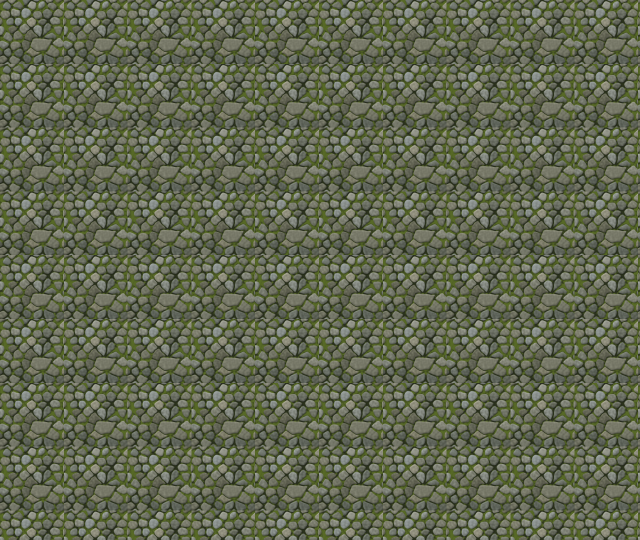
Write a Shadertoy shader that draws this texture.

```glsl
#define TILES 10.03              // repeats across the canvas
#define GRID vec2(5.6, 8.3)      // stones per tile
#define GAP 0.008                // half width of a joint, in tiles
#define ROUNDING 85.0            // higher gives sharper stone corners
#define SLAB vec2(0.64, 0.30)    // centre of the large stone
#define PEBBLE vec2(0.54, 0.91)  // centre of the palest stone
#define LIGHT vec2(-0.45, 0.89)
#define SAMPLES 2

const vec3 STONE_DARK = vec3(0.35, 0.36, 0.31);
const vec3 STONE_MID = vec3(0.46, 0.47, 0.42);
const vec3 STONE_PALE = vec3(0.57, 0.58, 0.55);
const vec3 MOSS_DARK = vec3(0.22, 0.26, 0.12);
const vec3 MOSS_LIGHT = vec3(0.34, 0.41, 0.15);
const vec3 JOINT = vec3(0.13, 0.15, 0.10);

// Slab outline: outward normal and offset of each side
const vec3 SLAB_SIDES[5] = vec3[5](
    vec3(0.05, 1.0, 0.10), vec3(-0.95, 0.30, 0.16), vec3(-0.6, -0.8, 0.13),
    vec3(0.1, -0.99, 0.11), vec3(0.9, -0.43, 0.14));

vec2 hash2(vec2 p) {
    vec3 q = fract(p.xyx * vec3(0.1031, 0.1030, 0.0973));
    q += dot(q, q.yzx + 33.33);
    return fract((q.xx + q.yz) * q.zy);
}

float gradientDot(vec2 cell, vec2 offset) {
    float angle = 6.2832 * hash2(cell + 57.0).x;
    return dot(vec2(cos(angle), sin(angle)), offset);
}

float noise(vec2 p) {
    vec2 i = floor(p), f = p - i, u = f * f * f * (f * (f * 6.0 - 15.0) + 10.0);
    vec2 e = vec2(0.0, 1.0);
    return 1.4 * mix(mix(gradientDot(i, f), gradientDot(i + e.yx, f - e.yx), u.x),
                     mix(gradientDot(i + e, f - e), gradientDot(i + 1.0, f - 1.0), u.x), u.y);
}

// Staggered, jittered stone centre
vec2 stoneCentre(vec2 cell) {
    vec2 jitter = hash2(cell + 19.0) - 0.5;
    float stagger = 0.5 * mod(cell.y, 2.0);
    return (cell + vec2(0.25 + stagger, 0.5) + jitter * vec2(0.48, 0.5)) / GRID;
}

bool underSlab(vec2 p) {
    return length((p - SLAB) / vec2(0.19, 0.14)) < 1.0;
}

// Soft minimum of edge distances; xy gathers the outward normal
void addEdge(inout vec3 edges, vec2 normal, float dist) {
    float weight = exp(-ROUNDING * dist);
    edges += vec3(normal, 1.0) * weight;
}

float edgeDistance(vec3 edges) {
    return -log(edges.z) / ROUNDING;
}

// Finds the stone around p: its soft edges, centre and random id
vec3 findStone(vec2 p, out vec2 centre, out vec2 id) {
    vec3 slab = vec3(0.0), edges = vec3(0.0);
    for (int i = 0; i < 5; i++) {
        vec3 side = SLAB_SIDES[i];
        addEdge(slab, side.xy, side.z - dot(side.xy, p - SLAB));
    }
    float slabDistance = edgeDistance(slab);
    centre = SLAB;
    id = vec2(0.66, 0.3);
    if (slabDistance > 0.0) return slab;

    vec2 base = floor(p * GRID), nearest = base;
    float best = 10.0;
    for (int k = 0; k < 25; k++) {
        vec2 cell = base + vec2(k % 5 - 2, k / 5 - 2), s = stoneCentre(cell);
        float d = distance(s, p);
        if (d < best && !underSlab(s)) { best = d; nearest = cell; centre = s; }
    }
    for (int k = 0; k < 25; k++) {
        vec2 cell = base + vec2(k % 5 - 2, k / 5 - 2), s = stoneCentre(cell);
        if (cell == nearest || underSlab(s)) continue;
        vec2 normal = normalize(s - centre);
        addEdge(edges, normal, dot(0.5 * (s + centre) - p, normal));
    }
    addEdge(edges, -slab.xy / slab.z, -slabDistance);
    id = hash2(nearest + 71.0);
    return edges;
}

vec3 wall(vec2 p, float pixel) {
    vec2 centre, id;
    vec2 warp = vec2(noise(p * 9.0), noise(p * 9.0 + 31.0)) * 0.012;
    vec3 edges = findStone(p + warp, centre, id);
    vec2 normal = edges.xy / edges.z;
    float lit = dot(normal, LIGHT), grain = noise(p * 27.0 + id * 9.0);

    // Moss gathers in patches and along the right side of the tile
    float moss = noise(p * 5.0 + 7.0) + 0.35 * smoothstep(0.8, 1.0, p.x);
    float gap = GAP * (0.5 + id.y) + 0.024 * max(moss, 0.0);
    float depth = edgeDistance(edges) - gap;

    // Stone face with bevelled rim
    float tone = id.x + 0.25 * grain + 0.5 * (p.y - 0.5);
    tone += 0.6 * (1.0 - smoothstep(0.05, 0.09, distance(centre, PEBBLE)));
    vec3 stone = mix(STONE_DARK, STONE_MID, smoothstep(-0.2, 0.5, tone));
    stone = mix(stone, STONE_PALE, smoothstep(0.5, 1.2, tone));
    stone *= mix(vec3(1.03, 1.0, 0.93), vec3(0.97, 1.0, 1.04), id.y);
    float rim = 1.0 - smoothstep(0.0, 0.03, depth);
    stone *= 1.0 + 0.06 * grain + rim * (0.26 * lit - 0.06);

    // Joint filled with moss, shaded below each stone
    float tuft = noise(p * 24.0 + 3.0);
    vec3 ground = mix(MOSS_DARK, MOSS_LIGHT, smoothstep(-0.4, 0.5, tuft + moss));
    float shade = smoothstep(0.15, -0.35, moss + 0.4 * tuft) * 0.6;
    shade += 0.55 * max(-lit, 0.0) * smoothstep(-0.025, 0.0, depth);
    ground = mix(ground, JOINT, clamp(shade, 0.0, 1.0));
    return mix(ground, stone, smoothstep(-pixel, pixel, depth));
}

void mainImage(out vec4 fragColor, in vec2 fragCoord) {
    float pixel = TILES / iResolution.x;
    vec3 sum = vec3(0.0);
    for (int k = 0; k < SAMPLES * SAMPLES; k++) {
        vec2 offset = (vec2(k % SAMPLES, k / SAMPLES) + 0.5) / float(SAMPLES) - 0.5;
        vec2 fromTopLeft = fragCoord + offset - vec2(0.0, iResolution.y);
        sum += wall(fract(fromTopLeft * pixel), 0.4 * pixel);
    }
    fragColor = vec4(sum / float(SAMPLES * SAMPLES), 1.0);
}
```
